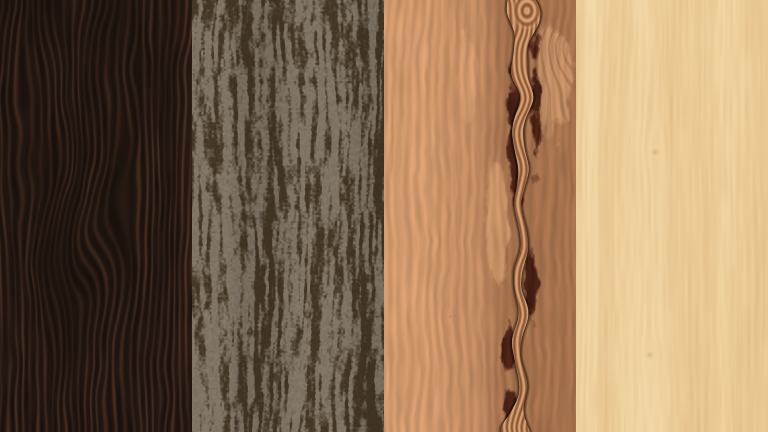
Reproduce this texture procedurally as a Shadertoy shader.

```glsl
// Four upright wood boards: dark ridged, weathered grey, cracked tan and pale cream.
const float TAU = 6.28318;
const float BOARD_W = 4.0 / 9.0;      // board width in canvas heights
const float RIDGE_FREQ = 58.0;        // ridges per canvas height, dark board
const float TAN_FREQ = 46.0;          // grain lines, tan board
const float CREAM_FREQ = 62.0;        // grain lines, cream board
const vec3 DARK_LOW = vec3(0.095, 0.062, 0.048);
const vec3 DARK_HIGH = vec3(0.265, 0.170, 0.118);
const vec3 GREY_LOW = vec3(0.27, 0.215, 0.145);
const vec3 GREY_HIGH = vec3(0.50, 0.455, 0.395);
const vec3 TAN_LIGHT = vec3(0.825, 0.605, 0.430);
const vec3 TAN_SHADE = vec3(0.635, 0.430, 0.290);
const vec3 STAIN = vec3(0.20, 0.075, 0.045);
const vec3 CREAM_LIGHT = vec3(0.955, 0.850, 0.660);
const vec3 CREAM_SHADE = vec3(0.860, 0.715, 0.500);

float hash(vec2 p) {
    p = fract(p * vec2(0.1031, 0.1130));
    p += dot(p, p.yx + 33.33);
    return fract((p.x + p.y) * p.x * 91.7);
}

float noise(vec2 p) {
    vec2 i = floor(p), f = fract(p);
    f = f * f * (3.0 - 2.0 * f);
    return mix(mix(hash(i), hash(i + vec2(1, 0)), f.x),
               mix(hash(i + vec2(0, 1)), hash(i + vec2(1, 1)), f.x), f.y);
}

float fbm(vec2 p) {
    float sum = 0.0, amp = 0.53;
    for (int i = 0; i < 4; i++) {
        sum += amp * noise(p);
        p = p * 2.03 + 17.3;
        amp *= 0.5;
    }
    return sum;
}

// Soft elliptical spot, 1 at its centre
float spot(vec2 p, vec2 centre, vec2 radius) {
    vec2 d = (p - centre) / radius;
    return exp(-dot(d, d));
}

// Boards use p.x from their left edge and p.y down from the top.
vec3 darkBoard(vec2 p) {
    float swell = spot(p, vec2(0.20, 0.52), vec2(0.08, 0.20));
    float x = p.x + 0.032 * noise(p * vec2(9.0, 5.0) + 3.0)
            + 0.010 * noise(p * vec2(26.0, 13.0))
            + 0.045 * swell * sin(p.y * 11.0 + p.x * 9.0);
    float wave = 0.5 + 0.5 * sin(TAU * RIDGE_FREQ * x + 3.0 * noise(p * vec2(30.0, 6.0)));
    float strength = noise(vec2(x * 45.0, p.y * 5.0));
    float fibre = noise(vec2(x * 170.0, p.y * 14.0));
    float tone = wave * wave * (0.25 + 0.75 * strength) + 0.28 * fibre - 0.03;
    tone *= 0.75 + 0.35 * noise(p * vec2(7.0, 3.0) + 8.0);
    tone += 0.25 * smoothstep(0.39, 0.44, p.x) * strength;
    return mix(DARK_LOW, DARK_HIGH, tone);
}

vec3 greyBoard(vec2 p) {
    float x = p.x + 0.010 * sin(p.y * 4.0 + p.x * 12.0) + 0.009 * noise(p * vec2(24.0, 12.0));
    float streak = noise(vec2(x * 125.0, p.y * 9.0));
    float pore = noise(vec2(x * 165.0, p.y * 48.0) + 31.0);
    float speck = noise(p * 210.0);
    float band = smoothstep(0.08, 0.11, p.x) * smoothstep(0.24, 0.19, p.x)
               + smoothstep(0.34, 0.40, p.x);
    float tone = 0.55 * streak + 0.30 * pore + 0.15 * speck - 0.10 * band;
    tone += 0.14 * (noise(p * vec2(18.0, 3.0)) - 0.5);
    vec3 col = mix(GREY_LOW, GREY_HIGH, smoothstep(0.24, 0.56, tone));
    return col * (1.0 - 0.07 * band) * (0.95 + 0.10 * speck);
}

vec3 tanBoard(vec2 p) {
    // Wavy grain
    float x = p.x + 0.016 * noise(p * vec2(14.0, 7.0)) + 0.004 * noise(p * vec2(40.0, 34.0));
    float line = 0.5 + 0.5 * sin(TAU * TAN_FREQ * x + 5.0 * noise(vec2(x * 20.0, p.y * 2.0)));
    float fibre = noise(vec2(x * 150.0, p.y * 16.0));
    float rough = fbm(p * vec2(45.0, 26.0));

    // Shaded half and pale worn patches
    float shade = 0.28 * smoothstep(0.08, 0.20, p.x) + 0.62 * smoothstep(0.20, 0.29, p.x);
    float worn = max(spot(p, vec2(0.194, 0.18), vec2(0.026, 0.12)),
                 max(spot(p, vec2(0.262, 0.52), vec2(0.030, 0.13)),
                     spot(p, vec2(0.395, 0.18), vec2(0.042, 0.13))));
    worn = smoothstep(0.30, 0.50, worn + 0.6 * (rough - 0.5));
    vec3 col = mix(TAN_LIGHT, TAN_SHADE, shade * (1.0 - 0.75 * worn));
    col *= 0.89 + 0.09 * line + 0.10 * fibre;
    float curl = sin(TAU * 32.0 * (p.x + 0.10 * noise(p * vec2(14.0, 9.0))));
    col *= 1.0 - 0.13 * worn * smoothstep(0.34, 0.37, p.x) * smoothstep(0.3, 0.9, curl);

    // Dark stains beside the crack
    float stain = max(spot(p, vec2(0.304, 0.32), vec2(0.019, 0.16)),
                  max(spot(p, vec2(0.340, 0.67), vec2(0.020, 0.08)),
                  max(spot(p, vec2(0.287, 0.81), vec2(0.017, 0.05)),
                      spot(p, vec2(0.294, 0.95), vec2(0.020, 0.05)))));
    stain = max(stain, 0.55 * spot(p, vec2(0.350, 0.25), vec2(0.018, 0.20)));
    stain = smoothstep(0.32, 0.62, stain + 1.0 * (rough - 0.5));
    col = mix(col, STAIN * (0.8 + 0.7 * fibre), 0.88 * stain);

    // Winding raised seam, with a dark outline and folds
    float centre = 0.321 - 0.009 * p.y + 0.008 * cos(6.0 * TAU * (p.y - 0.058))
                 + 0.008 * (noise(vec2(p.y * 22.0, 4.0)) - 0.5);
    float d = p.x - centre;
    float halfW = 0.009 + 0.009 * smoothstep(0.48, 0.10, p.y) + 0.018 * smoothstep(0.91, 1.0, p.y)
                + 0.016 * spot(p, vec2(0.331, 0.025), vec2(0.2, 0.04));
    halfW *= 0.75 + 0.5 * noise(vec2(p.y * 18.0, 9.0));
    col *= 1.0 - 0.55 * smoothstep(halfW + 0.009, halfW, abs(d));
    float fold = 0.5 + 0.5 * sin(d * 520.0 + 4.0 * noise(p * vec2(25.0, 16.0)));
    float knot = length((p - vec2(0.331, 0.025)) * vec2(1.0, 0.8));
    fold = mix(fold, 0.5 + 0.5 * sin(knot * 430.0), smoothstep(0.04, 0.02, knot));
    vec3 bark = mix(vec3(0.47, 0.26, 0.15), vec3(0.85, 0.64, 0.45), 0.20 + 0.80 * fold);
    return mix(col, bark, smoothstep(halfW + 0.0015, halfW - 0.0015, abs(d)));
}

vec3 creamBoard(vec2 p) {
    vec2 k1 = p - vec2(0.183, 0.352), k2 = p - vec2(0.171, 0.822);
    float bend1 = spot(k1, vec2(0), vec2(0.022, 0.050));
    float bend2 = spot(k2, vec2(0), vec2(0.022, 0.050));
    float x = p.x + 0.010 * noise(p * vec2(9.0, 3.0)) - 0.7 * (k1.x * bend1 + k2.x * bend2);
    float line = 0.5 + 0.5 * sin(TAU * CREAM_FREQ * x + 4.0 * noise(vec2(x * 24.0, p.y * 1.5)));
    float band = noise(vec2(x * 26.0, p.y * 0.8) + 5.0);
    float fibre = noise(vec2(x * 180.0, p.y * 12.0));
    float tone = 0.50 * band + 0.20 * line * noise(vec2(x * 40.0, p.y * 3.0)) + 0.28 * fibre - 0.10;
    float eyes = spot(k1, vec2(0), vec2(0.006)) + spot(k2, vec2(0), vec2(0.006));
    return mix(CREAM_LIGHT, CREAM_SHADE, clamp(tone, 0.0, 1.0) + 0.7 * eyes);
}

void mainImage(out vec4 fragColor, in vec2 fragCoord) {
    vec2 uv = fragCoord / iResolution.xy;
    vec2 p = vec2(uv.x * 4.0 * BOARD_W, 1.0 - uv.y);
    vec2 next = vec2(BOARD_W, 0.0);
    float soft = 2.0 / iResolution.x;
    vec3 col = darkBoard(p);
    col = mix(col, greyBoard(p - next), smoothstep(-soft, soft, uv.x * 4.0 - 1.0));
    col = mix(col, tanBoard(p - 2.0 * next), smoothstep(-soft, soft, uv.x * 4.0 - 2.0));
    col = mix(col, creamBoard(p - 3.0 * next), smoothstep(-soft, soft, uv.x * 4.0 - 3.0));
    fragColor = vec4(col, 1.0);
}
```
